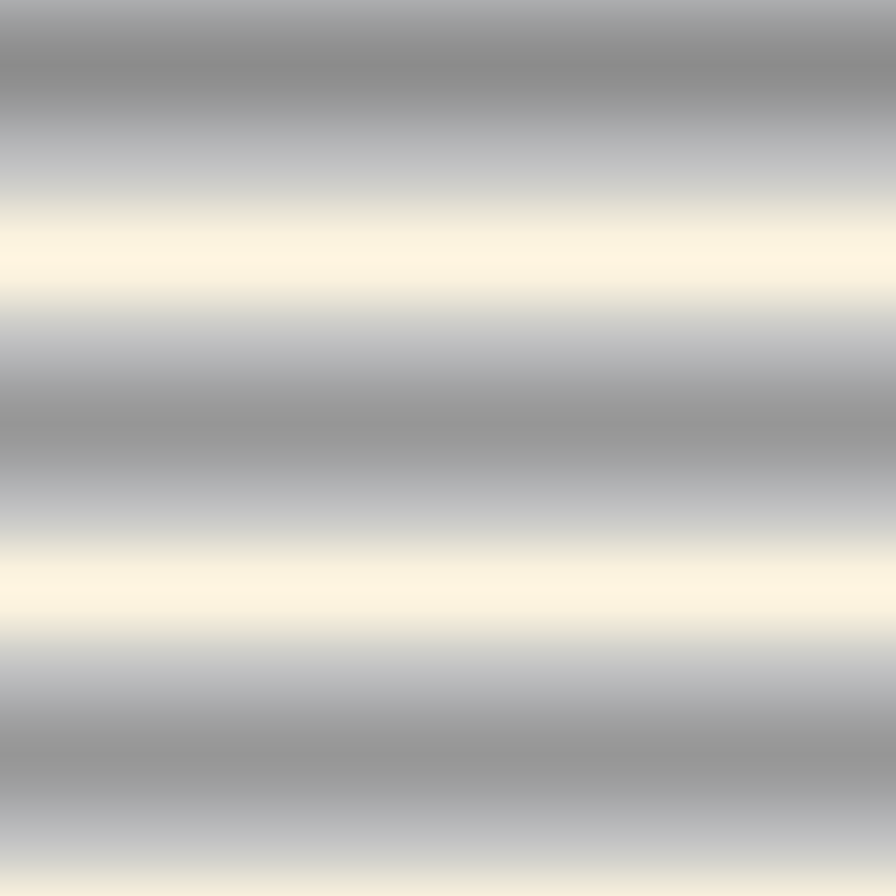
Write a Shadertoy shader that draws this background.

```glsl
// Soft horizontal bands of brushed silver with warm cream highlights.

#define FIRST_PEAK 0.289   // first highlight, measured down from the top
#define PERIOD 0.3685      // distance between highlights
#define TOP_STRETCH 1.17   // widening of the uppermost band
#define TOP_SHADE 0.042    // extra darkness of the uppermost valley

const int STOPS = 9;

// Metal colour from highlight (0) to valley (1).
vec3 metalRamp(float d) {
    float at[STOPS] = float[](0.0, 0.13, 0.25, 0.36, 0.48, 0.63, 0.77, 0.89, 1.0);
    vec3 tone[STOPS] = vec3[](
        vec3(1.00, 0.963, 0.882),   // cream
        vec3(0.98, 0.947, 0.870),
        vec3(0.905, 0.887, 0.835),
        vec3(0.822, 0.820, 0.797),
        vec3(0.760, 0.761, 0.765),  // cool silver
        vec3(0.695, 0.698, 0.706),
        vec3(0.636, 0.638, 0.643),
        vec3(0.603, 0.603, 0.604),
        vec3(0.588, 0.588, 0.587)   // neutral grey
    );
    vec3 color = tone[0];
    for (int i = 1; i < STOPS; i++) {
        float blend = clamp((d - at[i - 1]) / (at[i] - at[i - 1]), 0.0, 1.0);
        color = mix(color, tone[i], blend);
    }
    return color;
}

void mainImage(out vec4 fragColor, in vec2 fragCoord) {
    float down = 1.0 - fragCoord.y / iResolution.y;

    // Repeat the bands; the one above the first highlight is wider.
    float phase = (down - FIRST_PEAK) / PERIOD;
    bool isTop = phase < 0.0;
    if (isTop) phase /= TOP_STRETCH;
    float d = 2.0 * abs(phase - floor(phase + 0.5));

    // Colour, with a deeper valley in the top band.
    vec3 color = metalRamp(d);
    if (isTop) color -= TOP_SHADE * smoothstep(0.55, 1.0, d);

    fragColor = vec4(color, 1.0);
}
```
